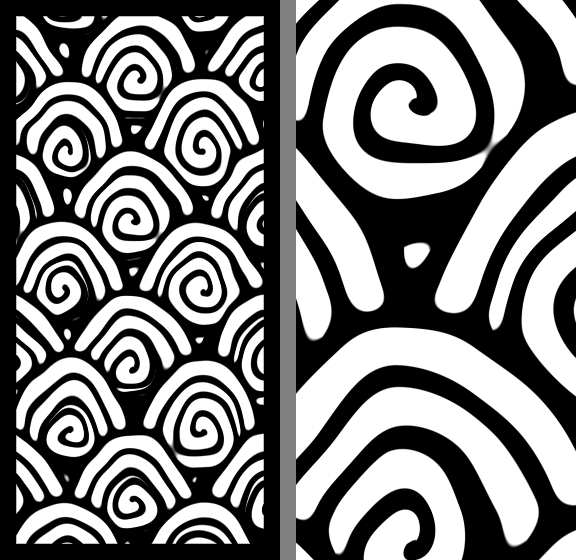
Left: the whole. Right: its middle third, enlarged.
This pattern is drawn by a Shadertoy shader. Its source:

```glsl
// Framed black and white paper-cut: overlapping hand-drawn spiral arches in brick rows

const float TAU = 6.28319;
const vec2 CELL = vec2(0.477, 0.253);       // brick spacing, in canvas widths
const vec2 FIRST_CENTER = vec2(0.48, 0.203);
const float FRAME = 0.058;
const float ARCH_RADIUS = 0.235;
const float PITCH = 0.065;                  // distance between cut lines
const float HALF_LINE = 0.0118;
const float GAP = 0.024;                    // black space around each arch
const vec3 INK = vec3(0.0);
const vec3 PAPER = vec3(1.0);

float hash(vec2 p) {
    vec3 q = fract(p.xyx * vec3(0.1031, 0.103, 0.0973));
    q += dot(q, q.yzx + 33.33);
    return fract((q.x + q.y) * q.z);
}

float noise(vec2 p) {
    vec2 i = floor(p), f = fract(p);
    f = f * f * (3.0 - 2.0 * f);
    return mix(mix(hash(i), hash(i + vec2(1, 0)), f.x),
               mix(hash(i + vec2(0, 1)), hash(i + vec2(1, 1)), f.x), f.y);
}

float smoothMax(float a, float b, float k) {
    float h = max(k - abs(a - b), 0.0) / k;
    return max(a, b) + h * h * k * 0.25;
}

// Distance to a spiral line that starts with a round tip and stops at a limit radius
float spiralLine(float radius, float angle, float start, float limit) {
    float turn = fract(angle / TAU);
    float n = max(round((radius - start) / PITCH - turn), 0.0);
    float lineRadius = start + PITCH * (turn + n);
    float d = lineRadius > limit ? 1.0 : abs(radius - lineRadius);
    vec2 tip = radius * vec2(cos(angle), sin(angle)) - vec2(start, 0.0);
    return min(d, length(tip));
}

// One arch: x = distance to its white parts, y = distance to its silhouette
vec2 spiralArch(vec2 q, vec2 id) {
    float seed = hash(id + 17.0);
    bool wideSpiral = hash(id + 41.0) < 0.4;
    float turnSign = hash(id + 63.0) < 0.5 ? -1.0 : 1.0;

    // Pointed, slightly lopsided polar space
    q.x *= 1.08;
    float angle = atan(q.y, q.x);
    float shape = 1.0 + 0.075 * cos(3.0 * angle - 4.712 + seed - 0.5)
                + 0.03 * sin(2.0 * angle + seed * TAU);
    float radius = length(q) / shape;

    // Inner spiral surrounded by concentric arches
    float ringStart = wideSpiral ? 0.175 : 0.11;
    float rings = abs(radius - ringStart);
    rings = min(rings, abs(radius - 0.175));
    float curl = spiralLine(radius, turnSign * angle + seed * TAU, 0.017, ringStart);
    float bands = HALF_LINE - min(rings, curl);

    // Silhouette with a trimmed foot
    float foot = (wideSpiral ? 0.14 : 0.11) + (seed - 0.5) * 0.2 * q.x;
    float silhouette = smoothMax(radius - ARCH_RADIUS, -q.y - foot, 0.03);
    return vec2(smoothMax(bands, silhouette, 0.014), silhouette);
}

// Small drop that fills the hollow below an arch
float fillerDrop(vec2 q, vec2 id) {
    q -= vec2((hash(id + 5.0) - 0.5) * 0.05, -0.168);
    q.x += q.y * (hash(id + 9.0) - 0.5);
    return length(q * vec2(1.3, 0.85)) - mix(0.018, 0.032, hash(id + 23.0));
}

// Paint rows from top to bottom, each lower arch cutting into those behind
float archField(vec2 p) {
    float d = 1.0;
    for (int row = 8; row >= -1; row--) {
        for (int col = -1; col <= 1; col++) {
            vec2 id = vec2(col, row) + 3.0;
            float shift = 0.5 * float(row & 1);
            vec2 center = FIRST_CENTER + CELL * vec2(float(col) + shift, row);
            center += (vec2(hash(id), hash(id + 31.0)) - 0.5) * vec2(0.04, 0.03);
            vec2 arch = spiralArch(p - center, id);
            d = smoothMax(d, GAP - arch.y, 0.03);
            float drop = max(fillerDrop(p - center, id), GAP - arch.y);
            d = min(d, min(arch.x, drop));
        }
    }
    return d;
}

void mainImage(out vec4 fragColor, in vec2 fragCoord) {
    vec2 p = fragCoord / iResolution.x;
    vec2 size = iResolution.xy / iResolution.x;

    // Slight wobble of the cut edges
    vec2 wobble = vec2(noise(p * 11.0), noise(p * 11.0 + 57.0)) - 0.5;
    float d = archField(p + wobble * 0.022);

    // Straight frame
    vec2 edge = min(p, size - p);
    d = max(d, FRAME - min(edge.x, edge.y));

    float soft = 0.8 / iResolution.x;
    fragColor = vec4(mix(PAPER, INK, smoothstep(-soft, soft, d)), 1.0);
}
```
